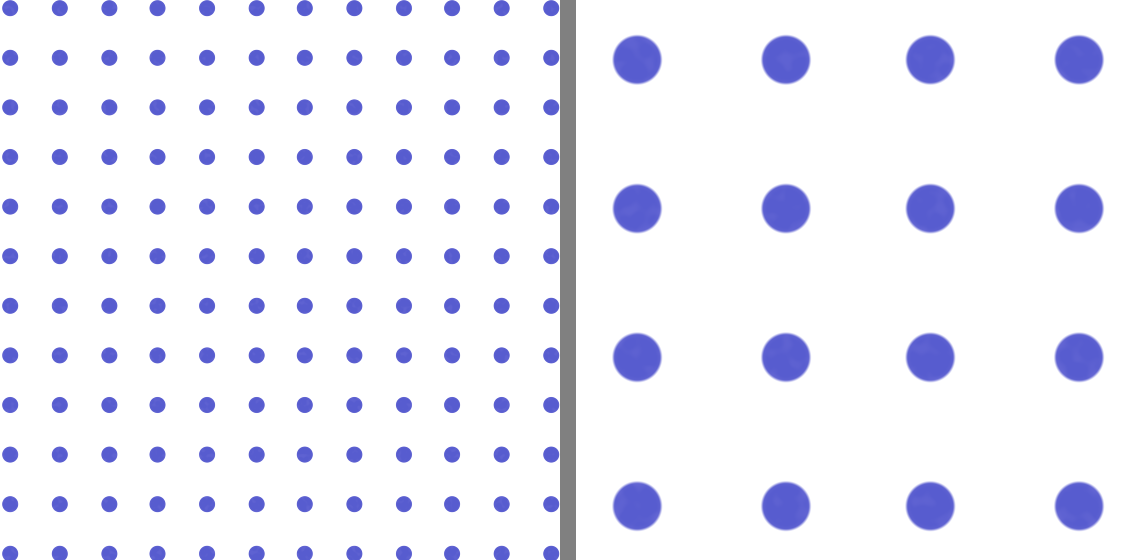
Left: the whole. Right: its middle third, enlarged.
This pattern is drawn by a WebGL 1 fragment shader. Its source:

```glsl
precision highp float;

uniform vec2 u_resolution;

const vec3 PAPER = vec3(1.0);
const vec3 INK = vec3(0.34, 0.36, 0.81);
const vec3 FADED_INK = vec3(0.39, 0.40, 0.83);

const float DOTS_PER_SIDE = 12.0;
const vec2 FIRST_DOT = vec2(0.0185, 0.0111);
const vec2 PITCH = vec2(0.08778, 0.08857);
const float COLUMN_SNAPS = 384.0;   // columns settle on this fine raster
const float RADIUS = 0.0143;
const float EDGE_SOFTNESS = 0.0011;
const float RIM_WIDTH = 0.0035;
const float RIM_FADE = 0.5;
const float MOTTLE_SCALE = 110.0;
const float MOTTLE_FADE = 0.6;

vec2 hashGradient(vec2 cell) {
  float h = fract(sin(dot(cell, vec2(127.1, 311.7))) * 43758.5);
  float angle = 6.28318 * h;
  return vec2(cos(angle), sin(angle));
}

float gradientNoise(vec2 p) {
  vec2 cell = floor(p);
  vec2 f = p - cell;
  vec2 blend = f * f * f * (f * (f * 6.0 - 15.0) + 10.0);
  vec2 right = vec2(1.0, 0.0);
  vec2 up = vec2(0.0, 1.0);
  float a = dot(hashGradient(cell), f);
  float b = dot(hashGradient(cell + right), f - right);
  float c = dot(hashGradient(cell + up), f - up);
  float d = dot(hashGradient(cell + 1.0), f - 1.0);
  return mix(mix(a, b, blend.x), mix(c, d, blend.x), blend.y);
}

// Centre of the dot nearest to p, kept inside the grid
vec2 nearestDot(vec2 p) {
  vec2 index = floor((p - FIRST_DOT) / PITCH + 0.5);
  vec2 centre = FIRST_DOT + PITCH * clamp(index, 0.0, DOTS_PER_SIDE - 1.0);
  centre.x = floor(centre.x * COLUMN_SNAPS + 0.5) / COLUMN_SNAPS;
  return centre;
}

// Ink with a paler rim and faint mottling
vec3 inkColour(vec2 p, float edgeDistance) {
  float rim = RIM_FADE * smoothstep(-RIM_WIDTH, 0.0, edgeDistance);
  float mottle = MOTTLE_FADE * smoothstep(0.0, 0.5, gradientNoise(p * MOTTLE_SCALE));
  return mix(INK, FADED_INK, min(rim + mottle, 1.0));
}

void main() {
  vec2 p = gl_FragCoord.xy / u_resolution;
  float edgeDistance = length(p - nearestDot(p)) - RADIUS;

  // Never narrower than one pixel across the edge
  float soft = max(EDGE_SOFTNESS, 0.5 / min(u_resolution.x, u_resolution.y));
  float coverage = 1.0 - smoothstep(-soft, soft, edgeDistance);

  gl_FragColor = vec4(mix(PAPER, inkColour(p, edgeDistance), coverage), 1.0);
}
```
